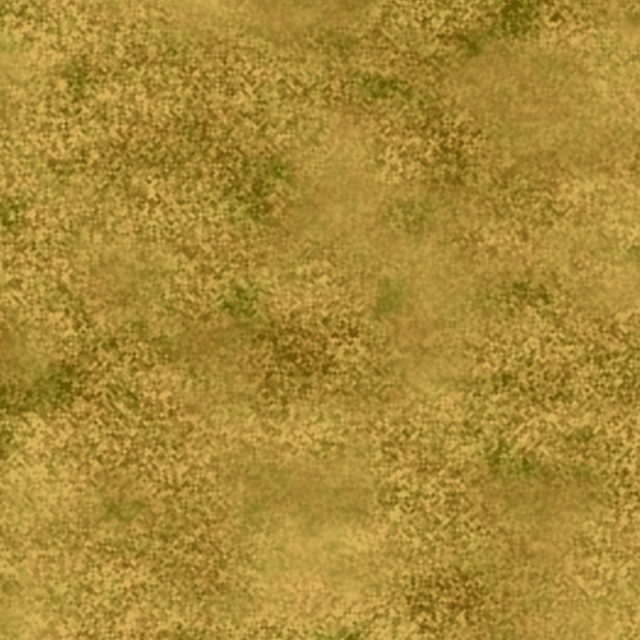
Write a Shadertoy shader that draws this texture.

```glsl
// Dry golden ground: broad, horizontally stretched clouds of ochre and olive
// overlaid with fine mottled grain whose strength varies from patch to patch.
// Built from hashed value noise, mapped onto a dark-to-light ochre ramp.

const vec3 DARK_OCHRE  = vec3(0.510, 0.400, 0.090);
const vec3 LIGHT_OCHRE = vec3(0.780, 0.640, 0.300);
const vec3 OLIVE_SHIFT = vec3(-0.035, 0.010, -0.010);
const vec3 RUST_SHIFT  = vec3(0.016, -0.010, 0.004);

const vec2  CLOUD_SCALE  = vec2(4.0, 6.5);
const int   CLOUD_LAYERS = 5;
const float CLOUD_GAIN   = 0.7;
const float CLOUD_AMOUNT = 0.27;
const vec2  BLOTCH_SCALE = vec2(10.0, 15.0);
const float BLOTCH_DEPTH = 0.30;
const float GRAIN_SCALE  = 185.0;
const float GRAIN_AMOUNT = 0.48;
const vec2  PATCH_SCALE  = vec2(6.0, 9.0);
const float BASE_TONE    = 0.61;

// Integer hash of a lattice point, from -1 to 1
float hash(ivec2 cell) {
    uvec2 q = uvec2(cell) * uvec2(1597u, 3571u);
    uint h = q.x ^ (q.y * 2053u + 7919u);
    h = (h ^ (h >> 15)) * 73244475u;
    h = (h ^ (h >> 13)) * 73244475u;
    h ^= h >> 16;
    return float(h & 65535u) / 32767.5 - 1.0;
}

// Smooth value noise, from -1 to 1
float noise(vec2 p) {
    ivec2 i = ivec2(floor(p));
    vec2 f = fract(p);
    f = f * f * (3.0 - 2.0 * f);
    float bottom = mix(hash(i), hash(i + ivec2(1, 0)), f.x);
    float top = mix(hash(i + ivec2(0, 1)), hash(i + ivec2(1, 1)), f.x);
    return mix(bottom, top, f.y);
}

// Layered noise for the broad light and dark areas
float clouds(vec2 p) {
    float sum = 0.0;
    float weight = 1.0;
    for (int i = 0; i < CLOUD_LAYERS; i++) {
        sum += weight * noise(p);
        p = p * 2.03 + vec2(17.3, 41.7);
        weight *= CLOUD_GAIN;
    }
    return sum;
}

// Fine grain on a diagonal lattice, so that no rows or columns show
float grain(vec2 uv) {
    mat2 diagonal = mat2(0.7071, 0.7071, -0.7071, 0.7071);
    vec2 p = diagonal * uv * GRAIN_SCALE;
    return noise(p) + 0.6 * noise(uv * GRAIN_SCALE * 0.83 + 91.0);
}

void mainImage(out vec4 fragColor, in vec2 fragCoord) {
    vec2 uv = fragCoord / iResolution.y;

    // Broad tone, with scattered darker blotches
    float cloud = clouds(uv * CLOUD_SCALE + 5.0);
    float blotchNoise = noise(uv * BLOTCH_SCALE + 23.0)
                      + 0.5 * noise(uv * BLOTCH_SCALE * 2.3 + 61.0);
    float blotch = smoothstep(0.25, 1.2, blotchNoise);

    // Grain is crisp in some patches and nearly smooth in others
    float patchNoise = noise(uv * PATCH_SCALE + 37.0)
                     + 0.5 * noise(uv * PATCH_SCALE * 2.7 + 53.0);
    float roughness = mix(0.4, 1.3, smoothstep(-0.9, 0.8, patchNoise));

    float tone = BASE_TONE + CLOUD_AMOUNT * cloud - BLOTCH_DEPTH * blotch
               + GRAIN_AMOUNT * roughness * grain(uv);
    tone = clamp(tone, -0.3, 1.25);

    // Ochre ramp, greener in the blotches, with a faint drift in hue
    vec3 color = mix(DARK_OCHRE, LIGHT_OCHRE, tone);
    color += OLIVE_SHIFT * blotch;
    color += RUST_SHIFT * noise(uv * 34.0 + 71.0);
    fragColor = vec4(clamp(color, 0.0, 1.0), 1.0);
}
```
